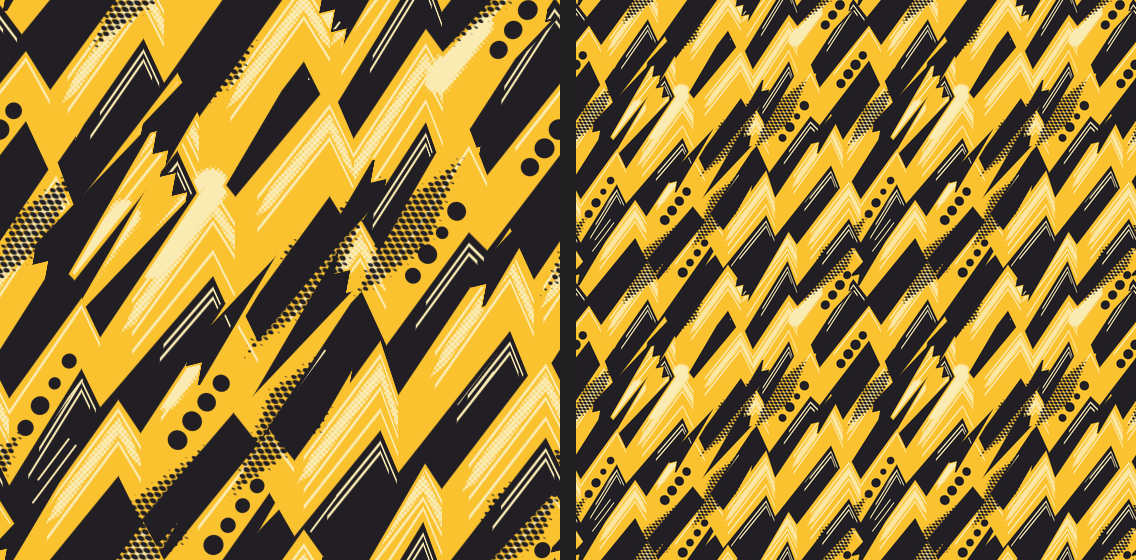
Left: one tile. Right: repeated 2 by 2.
Give the GLSL for this pattern, as a WebGL 2 fragment shader.

```glsl
#version 300 es
precision highp float;
// Jagged gold lightning bands on near-black ink, with cream stippled zigzags,
// torn spears, brush strokes, halftone patches and rows of dots.
// Bands sit on a sheared lattice of 19 teeth that wraps on the unit square.
uniform vec2 u_resolution;
out vec4 outColor;

const vec3 INK = vec3(0.13, 0.12, 0.14);
const vec3 GOLD = vec3(0.985, 0.76, 0.19);
const vec3 CREAM = vec3(0.98, 0.92, 0.70);
const vec2 SLANT = vec2(0.60, 0.80);
const int SPEAR = 0, BRUSH = 1, PATCH = 2, TICKS = 3;

float rnd(float n) { return fract(sin(n * 12.9898 + 4.137) * 43758.5453); }

float fill(float d) {
  float px = 0.75 / u_resolution.y;
  return 1.0 - smoothstep(-px, px, d);
}

// Same id for every wrapped copy of a tooth.
float toothId(float i, float k) { return mod(15.0 * i + k, 19.0); }

// Piecewise linear path through valley, crest, valley.
float path(float t, float crest, vec3 v) {
  return t < crest ? mix(v.x, v.y, t / crest) : mix(v.y, v.z, (t - crest) / (1.0 - crest));
}

// Band k at x: centre height, half height, distance in x from crest, tooth id.
vec4 bolt(float x, float k, out float rise) {
  float s = x * 4.75 + k * 0.25, i = floor(s);
  if (s < i + 0.35 * rnd(toothId(i, k))) i -= 1.0;
  float id = toothId(i, k), next = toothId(i + 1.0, k);
  float a = i + 0.35 * rnd(id), b = i + 1.0 + 0.35 * rnd(next);
  float span = (b - a) / 4.75, t = (s - a) / (b - a), crest = 0.77 + 0.07 * rnd(id + 50.0);
  vec3 swing = vec3(-0.03 - 0.04 * rnd(id + 20.0), 0.28 * span, -0.03 - 0.04 * rnd(next + 20.0));
  vec3 girth = 0.05 + 0.07 * vec3(rnd(id + 80.0), rnd(id + 110.0), rnd(next + 80.0));
  float y = k * 0.25 + 0.75 * x + path(t, crest, swing);
  rise = 0.75 + (swing.y - swing.x) / (crest * span);
  return vec4(y, path(t, crest, girth), (t - crest) * span, id);
}

float capsule(vec2 q, float halfLength, float radius) {
  return length(vec2(max(abs(q.x) - halfLength, 0.0), q.y)) - radius;
}

// Distance to one motif; q.x runs along the slant.
float motif(vec2 q, float h, int kind) {
  if (kind == SPEAR) {
    float len = 0.11 + 0.08 * h;
    float tear = 0.06 * abs(fract(q.y * 27.0 + h) - 0.5) + 0.4 * q.y;
    float side = abs(q.y) - (0.024 + 0.022 * h) * (0.5 - 0.5 * q.x / len);
    return max(side, -q.x - len + tear);
  }
  if (kind == BRUSH) return capsule(q, 0.05 + 0.045 * h, 0.026 + 0.014 * h);
  if (kind == PATCH) return abs(q.y) + 0.3 * abs(q.x) - 0.045 - 0.025 * h;
  float bar = capsule(q - vec2(0.01, 0.011), 0.04 + 0.03 * h, 0.0017);
  return min(bar, capsule(q + vec2(0.01, 0.006), 0.045, 0.0017));
}

// Closest motif on a wrapped, jittered n by n grid.
float scatter(vec2 p, float n, float seed, float share, int kind) {
  float d = 1.0;
  for (int j = 0; j < 9; j++) {
    vec2 cell = floor(p * n) + vec2(j % 3 - 1, j / 3 - 1);
    vec2 wrapped = mod(cell, n);
    float id = wrapped.x + wrapped.y * n + seed;
    if (rnd(id) > share) continue;
    vec2 q = p - (cell + 0.15 + 0.7 * vec2(rnd(id + 31.0), rnd(id + 67.0))) / n;
    q = vec2(dot(q, SLANT), dot(q, vec2(-SLANT.y, SLANT.x)));
    if (rnd(id + 93.0) < 0.5) q = -q;
    d = min(d, motif(q, rnd(id + 129.0), kind));
  }
  return d;
}

// Dots that swell with tone; grid is given in cells.
float halftone(vec2 grid, float cells, float tone) {
  float soft = 1.1 * cells / u_resolution.y;
  float r = length(fract(grid) - 0.5);
  return smoothstep(r - soft, r + soft, min(tone, 1.1));
}

void main() {
  vec2 p = gl_FragCoord.xy / u_resolution;
  float land = 1.0, stripe = 1.0, trim = 1.0, chevron = 1.0, dots = 1.0, rise;

  // Zigzag bands, the lines that follow them and dots along the rising legs
  for (float j = -1.0; j < 3.0; j++) {
    vec4 z = bolt(p.x, floor((p.y - 0.75 * p.x) * 4.0) + j, rise);
    float e = p.y - z.x, h = rnd(z.w + 160.0), dotted = step(rnd(z.w + 190.0), 0.42);
    land = min(land, 0.5 * (abs(e) - z.y));
    float reach = abs(z.z + 0.04) - 0.085 - 0.05 * h;
    float mid = e - 0.3 * z.y;
    float taper = 0.35 * max(reach + 0.025, 0.0);
    stripe = min(stripe, 0.5 * (abs(mid) - 0.018) + taper + dotted);
    float thin = min(abs(mid - 0.029), abs(mid + 0.029) + 0.1 * dotted);
    thin = min(thin, abs(e + 0.55 * z.y) + 0.1 * max(step(h, 0.45), dotted));
    trim = min(trim, max(0.5 * (thin - 0.004), reach + 0.025 * h));
    float below = e + z.y;
    float outer = max(0.5 * (abs(below + 0.022) - 0.0035), abs(z.z + 0.025) - 0.04 - 0.03 * h);
    float inner = max(0.5 * (abs(below + 0.039) - 0.0035), abs(z.z + 0.04) - 0.055);
    chevron = min(chevron, min(outer, inner) + step(h, 0.35));
    for (float m = 0.0; m < 4.0; m++) {
      float r = rnd(z.w * 5.0 + m * 7.0 + 300.0);
      float dx = z.z + 0.022 + 0.026 * m;
      float spot = length(vec2(dx, e + 0.25 * z.y + rise * dx)) - mix(0.008, 0.0185, sqrt(r));
      dots = min(dots, spot + 1.0 - dotted);
    }
  }

  // Torn spears add gold and cut ink
  land = min(land, scatter(p, 3.0, 211.0, 0.8, SPEAR));
  land = max(land, -scatter(p, 4.0, 307.0, 0.5, SPEAR));
  vec3 color = mix(INK, GOLD, fill(land));

  // Cream stippled strokes and trim on gold
  vec2 fine = vec2(p.x + p.y, p.x - p.y) * 96.0;
  float strokes = halftone(fine, 136.0, 0.42 - stripe / 0.035) * fill(stripe);
  strokes = max(strokes, fill(trim));
  float brush = scatter(p, 4.0, 401.0, 0.45, BRUSH);
  strokes = max(strokes, halftone(fine, 136.0, -brush / 0.014));
  color = mix(color, CREAM, strokes * fill(land + 0.005));

  // Ink halftone patches, cream lines on ink, dot rows
  float patchEdge = scatter(p, 3.0, 607.0, 0.75, PATCH);
  vec2 rows = vec2(p.x * 72.0 + p.y * 36.0, p.y * 90.0);
  color = mix(color, INK, halftone(rows, 90.0, min(-patchEdge / 0.03, 0.43)));
  float lines = min(chevron, scatter(p, 4.0, 503.0, 0.45, TICKS));
  color = mix(color, CREAM, fill(max(lines, 0.006 - land)));
  color = mix(color, INK, fill(dots));
  outColor = vec4(color, 1.0);
}
```
